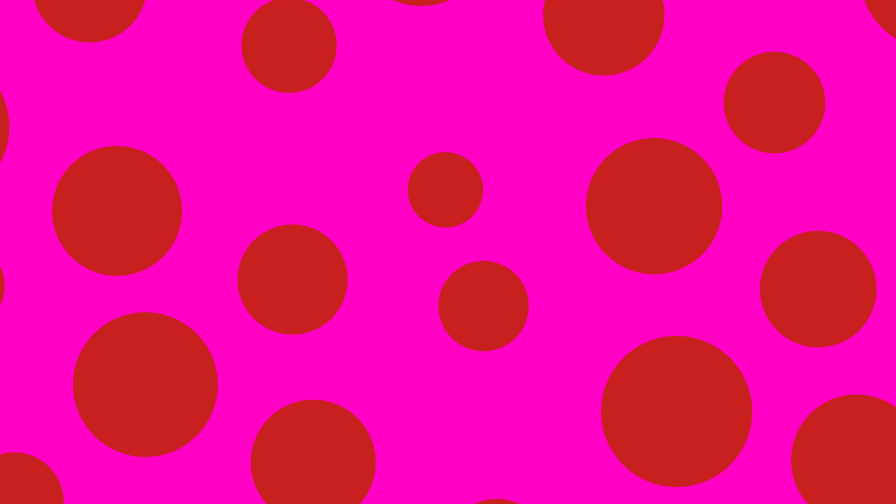
Give the GLSL for this pattern, as a WebGL 2 fragment shader.

```glsl
#version 300 es
precision highp float;

// Scattered flat red discs of mixed sizes on a magenta ground.
// Each point of a rotated triangular lattice carries one disc, shifted at
// random within its own room, so that discs never touch.

uniform vec2 u_resolution;
out vec4 outColor;

const vec3 GROUND = vec3(1.0, 0.0, 0.77);
const vec3 DISC = vec3(0.784, 0.122, 0.122);

// Lengths are in canvas heights
const float SPACING = 0.386;
const float MIN_RADIUS = 0.07;
const float MAX_RADIUS = 0.15;
const float HALF_GAP = 0.018;
const float LATTICE_ANGLE = 0.38;
const float ROW_HEIGHT = 0.8660254;
const float TAU = 6.2831853;

// Integer hash: two random values in 0..1 per cell
vec2 hash2(vec2 cell) {
    uvec2 v = uvec2(ivec2(cell) + 1000);
    v = v * 1664525u + 1013904223u;
    v.x += v.y * 1664525u;
    v.y += v.x * 1664525u;
    v ^= v >> 16u;
    v.x += v.y * 1664525u;
    v.y += v.x * 1664525u;
    v ^= v >> 16u;
    return vec2(v >> 8u) / 16777216.0;
}

mat2 rotation(float angle) {
    float c = cos(angle), s = sin(angle);
    return mat2(c, s, -s, c);
}

// Conversions between the plane and triangular lattice cells
vec2 latticeToPlane(vec2 cell, float spacing) {
    return spacing * vec2(cell.x + 0.5 * cell.y, ROW_HEIGHT * cell.y);
}

vec2 planeToLattice(vec2 p, float spacing) {
    float row = p.y / (ROW_HEIGHT * spacing);
    return vec2(p.x / spacing - 0.5 * row, row);
}

// Evenly spread sizes keep the covered share steady
float discRadius(vec2 cell) {
    return mix(MIN_RADIUS, MAX_RADIUS, fract(dot(cell, vec2(0.7549, 0.5698)) + 0.35));
}

// Small discs have more room to wander than large ones
vec2 discCenter(vec2 cell, float radius, float spacing) {
    vec2 rnd = hash2(cell);
    float room = max(0.5 * spacing - radius - HALF_GAP, 0.0);
    float angle = TAU * rnd.x;
    return latticeToPlane(cell, spacing) + room * sqrt(rnd.y) * vec2(cos(angle), sin(angle));
}

// Signed distance to the nearest disc
float discField(vec2 p, float spacing) {
    vec2 home = floor(planeToLattice(p, spacing) + 0.5);
    float nearest = 1e3;
    for (int y = -1; y <= 1; y++) {
        for (int x = -1; x <= 1; x++) {
            vec2 cell = home + vec2(x, y);
            float radius = discRadius(cell);
            nearest = min(nearest, distance(p, discCenter(cell, radius, spacing)) - radius);
        }
    }
    return nearest;
}

void main() {
    vec2 p = gl_FragCoord.xy / u_resolution.y;
    float dist = discField(rotation(LATTICE_ANGLE) * p, SPACING);

    // One-pixel soft edge
    float coverage = clamp(0.5 - dist * u_resolution.y, 0.0, 1.0);
    outColor = vec4(mix(GROUND, DISC, coverage), 1.0);
}
```
